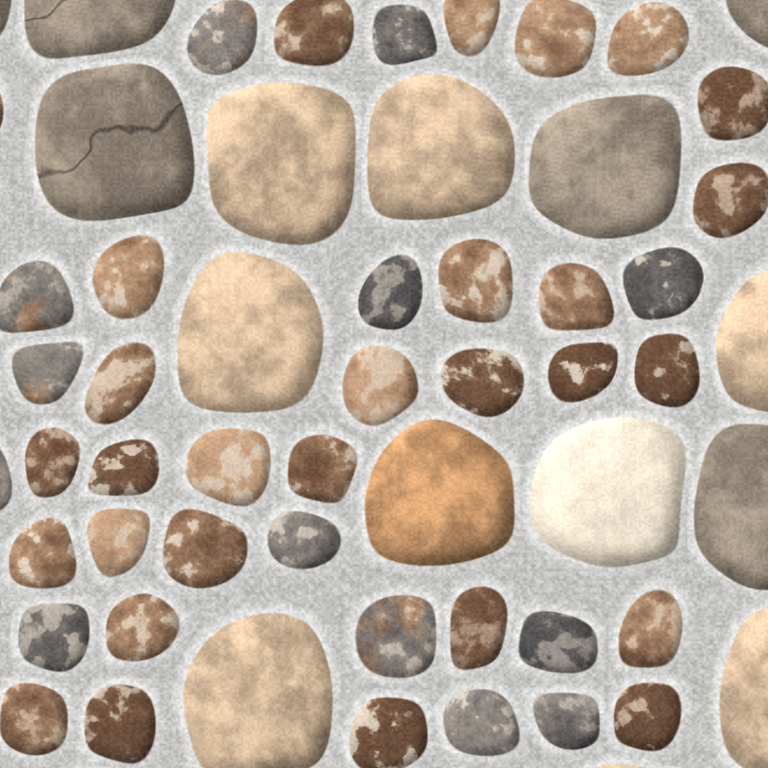
Write a three.js fragment shader that draws this texture.

```glsl
// River stones set in pale speckled grout: boulders and pebbles on a split grid.
// A power diagram gives each stone its cell, a smooth minimum rounds its corners,
// and layered noise adds mottling, pale flecks and grain under upper left light.
varying vec2 vUv;

const float GRID = 4.4;

float hash(vec2 p) {
  return fract(sin(dot(p, vec2(127.1, 311.7))) * 43758.5453);
}

float noise(vec2 p) {
  vec2 i = floor(p), f = fract(p);
  f = f * f * (3.0 - 2.0 * f);
  return mix(mix(hash(i), hash(i + vec2(1.0, 0.0)), f.x),
             mix(hash(i + vec2(0.0, 1.0)), hash(i + 1.0), f.x), f.y);
}

float fbm(vec2 p) {
  float sum = 0.0, amp = 0.533;
  for (int i = 0; i < 4; i++) {
    sum += amp * noise(p);
    p = mat2(1.6, 1.2, -1.2, 1.6) * p + 7.3;
    amp *= 0.5;
  }
  return sum;
}

// Boulders get likelier toward the lower right
bool isBoulder(vec2 cell) {
  return hash(cell + 3.7) < 0.53 + 0.4 * (cell.x - cell.y) / GRID;
}

// Centre (xy) and weight radius (z) of a stone; pebbles sit four to a cell
vec3 stoneSite(vec2 cell, float sub, bool boulder) {
  vec2 seed = cell * 4.0 + sub * 1.37;
  vec2 jitter = vec2(hash(seed), hash(seed + 19.1)) - 0.5;
  vec2 quarter = 0.25 + 0.5 * vec2(mod(sub, 2.0), floor(sub / 2.0));
  vec2 spot = boulder ? 0.5 + 0.3 * jitter : quarter + 0.17 * jitter;
  return vec3((cell + spot) / GRID, boulder ? 0.1 : 0.05 + 0.01 * hash(seed + 5.3));
}

float power(vec2 p, vec3 site) {
  vec2 d = p - site.xy;
  return dot(d, d) - site.z * site.z;
}

vec3 boulderColor(vec2 p, vec2 rel, float id) {
  float pick = hash(vec2(id, 2.3));
  vec3 base = vec3(0.79, 0.69, 0.58);
  if (pick < 0.16) base = vec3(0.95, 0.90, 0.82);
  else if (pick > 0.86) base = vec3(0.78, 0.59, 0.42);
  else if (pick > 0.5) base = vec3(0.59, 0.54, 0.48);
  float mottle = 0.5 * fbm(p * 13.0 + id) + 0.5 * fbm(p * 42.0 + id);
  float depth = pick < 0.16 ? 0.05 : 0.15;
  vec3 color = base * (1.0 + depth * (2.0 * smoothstep(0.3, 0.7, mottle) - 1.0));
  // Occasional crack across grey boulders
  if (pick > 0.7 && pick < 0.86) {
    float crack = abs(rel.y - 0.35 * rel.x - 0.07 * (fbm(p * 14.0) - 0.5));
    color *= 1.0 - 0.35 * (1.0 - smoothstep(0.0, 0.004, crack));
  }
  return color;
}

vec3 pebbleColor(vec2 p, float id) {
  float pick = hash(vec2(id, 4.1));
  float speckle = fbm(p * 55.0 + id);
  float patches = fbm(p * 20.0 + id);
  float tone = smoothstep(0.2, 0.8, 0.5 * (speckle + patches) + 0.5 * hash(vec2(id, 8.2)) - 0.25);
  vec3 brown = mix(vec3(0.41, 0.30, 0.23), vec3(0.76, 0.62, 0.50), tone);
  vec3 slate = mix(vec3(0.32, 0.31, 0.31), vec3(0.57, 0.54, 0.51), tone);
  vec3 color = mix(brown, slate, smoothstep(0.62, 0.68, pick + 0.3 * (patches - 0.5)));
  float flecks = smoothstep(0.53, 0.63, 0.65 * speckle + 0.35 * patches);
  return mix(color, vec3(0.87, 0.83, 0.77), flecks * (0.3 + 0.55 * hash(vec2(id, 6.6))));
}

void main() {
  vec2 p = vUv + 0.022 * (vec2(noise(vUv * 9.0), noise(vUv * 9.0 + 40.0)) - 0.5);

  // Find the stone that owns this point
  vec2 here = floor(p * GRID), home = here;
  vec3 own = vec3(0.0);
  float best = 100.0, ownSub = 0.0;
  for (int n = 0; n < 36; n++) {
    float k = float(n), sub = mod(k, 4.0), c = floor(k / 4.0);
    vec2 cell = here + vec2(mod(c, 3.0), floor(c / 3.0)) - 1.0;
    bool big = isBoulder(cell);
    if (big && sub > 0.5) continue;
    vec3 site = stoneSite(cell, sub, big);
    float d = power(p, site);
    if (d < best) { best = d; own = site; home = cell; ownSub = sub; }
  }
  bool boulder = isBoulder(home);
  float id = 50.0 * hash(home * 1.7 + ownSub * 0.31);
  vec2 rel = p - own.xy;

  // Rounded distance to the cell borders, and to an ellipse for pebbles
  float round = boulder ? 0.015 : 0.007, sum = 0.0;
  for (int n = 0; n < 36; n++) {
    float k = float(n), sub = mod(k, 4.0), c = floor(k / 4.0);
    vec2 cell = home + vec2(mod(c, 3.0), floor(c / 3.0)) - 1.0;
    bool big = isBoulder(cell);
    if (big && sub > 0.5) continue;
    vec3 site = stoneSite(cell, sub, big);
    float gap = length(site.xy - own.xy);
    if (gap > 0.001) sum += exp(-(power(p, site) - best) / (2.0 * gap * round));
  }
  if (!boulder) {
    float a = 0.6 + 1.8 * (hash(vec2(id, 1.1)) - 0.5);
    vec2 axes = vec2(0.068, 0.05 + 0.012 * hash(vec2(id, 3.3)));
    vec2 q = mat2(cos(a), -sin(a), sin(a), cos(a)) * rel;
    sum += exp(-(1.0 - length(q / axes)) * axes.y / round);
  }
  float edge = -round * log(sum + 1e-9) - 0.008;

  // Stone surface, darker on the rim away from the light
  float side = dot(rel / (length(rel) + 0.001), vec2(0.6, -0.8));
  float grain = noise(vUv * 330.0) - 0.5;
  vec3 stone = boulder ? boulderColor(p, rel, id) : pebbleColor(p, id);
  float rim = 1.0 - smoothstep(0.0, boulder ? 0.04 : 0.024, edge);
  stone *= 1.04 - rim * rim * (0.16 + 0.24 * side) - 0.07 * dot(rel, vec2(0.6, -0.8)) / own.z;
  stone += 0.09 * grain;

  // Grout, bright beside the stones and greyer in the channels
  float halo = smoothstep(-0.018, -0.001, edge);
  float tone = mix(0.77, 0.90, halo) - 0.1 * halo * max(side, 0.0);
  float sand = grain + 0.7 * (noise(vUv * 190.0 + 9.0) - 0.5);
  vec3 grout = vec3(1.0, 0.998, 0.99) * (tone + 0.13 * sand);

  gl_FragColor = vec4(mix(grout, stone, smoothstep(-0.0018, 0.0018, edge)), 1.0);
}
```
